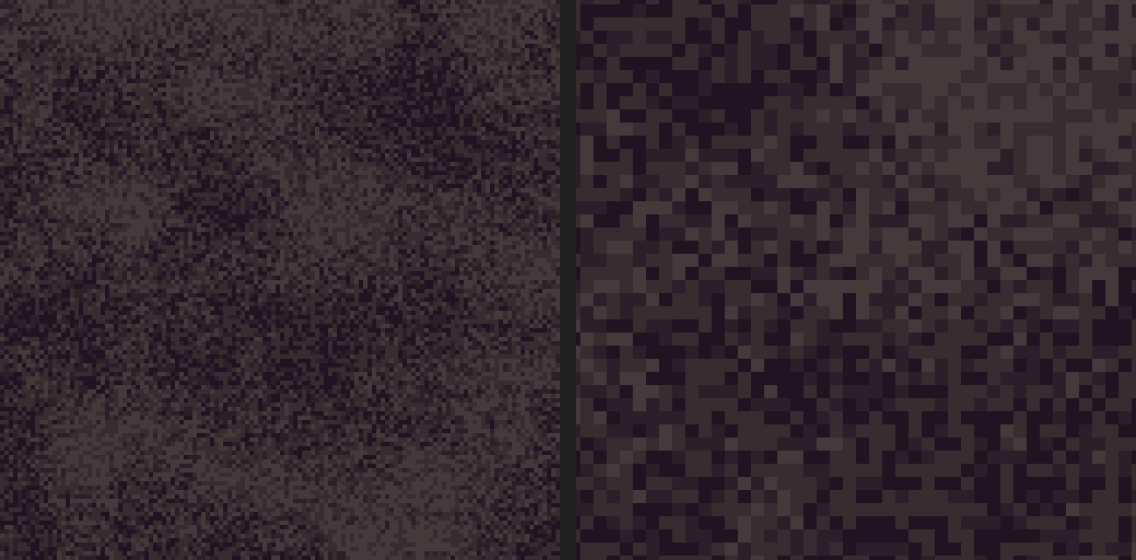
Left: the whole. Right: its middle third, enlarged.
This texture is drawn by a WebGL 2 fragment shader. Its source:

```glsl
#version 300 es
precision highp float;

uniform vec2 u_resolution;
out vec4 fragColor;

const float CELLS = 128.0;         // square cells along the canvas height
const float PATCH_FREQUENCY = 5.0; // largest patches along the canvas height
const int   PATCH_OCTAVES = 4;
const float PATCH_GAIN = 0.7;
const float PATCH_STRENGTH = 0.58;
const vec3  TONE_STEPS = vec3(0.152, 0.379, 0.745);

const vec3 DARKEST = vec3(0.130, 0.075, 0.128);
const vec3 DARK    = vec3(0.178, 0.122, 0.160);
const vec3 MEDIUM  = vec3(0.220, 0.172, 0.188);
const vec3 LIGHT   = vec3(0.268, 0.222, 0.230);

// Integer hash of a lattice point, from 0 to 1
float hash(vec2 p, uint seed) {
    uvec2 q = uvec2(ivec2(p) + 4096);
    uint h = q.x * 1597334677u ^ q.y * 3812015801u ^ seed * 2798796415u;
    h = (h ^ (h >> 16)) * 2146121005u;
    h = (h ^ (h >> 15)) * 2221713035u;
    h ^= h >> 16;
    return float(h >> 8) / 16777216.0;
}

float valueNoise(vec2 p, uint seed) {
    vec2 i = floor(p);
    vec2 f = smoothstep(0.0, 1.0, p - i);
    float bottom = mix(hash(i, seed), hash(i + vec2(1, 0), seed), f.x);
    float top = mix(hash(i + vec2(0, 1), seed), hash(i + vec2(1, 1), seed), f.x);
    return mix(bottom, top, f.y);
}

// Soft light and dark patches, centred on zero
float patches(vec2 p) {
    float sum = 0.0;
    float amplitude = 1.0;
    p *= PATCH_FREQUENCY;
    for (int octave = 0; octave < PATCH_OCTAVES; octave++) {
        sum += amplitude * (valueNoise(p, uint(octave) + 11u) - 0.5);
        amplitude *= PATCH_GAIN;
        p = p * 2.0 + vec2(0.37, 0.71);
    }
    return sum * PATCH_STRENGTH;
}

// One flat tone per cell: random grain shifted by the patches
vec3 cellColor(vec2 cell) {
    float tone = hash(cell, 3u) + patches((cell + 0.5) / CELLS);
    vec3 color = mix(DARKEST, DARK, step(TONE_STEPS.x, tone));
    color = mix(color, MEDIUM, step(TONE_STEPS.y, tone));
    return mix(color, LIGHT, step(TONE_STEPS.z, tone));
}

void main() {
    // Pixel footprint in cell units
    float pixel = CELLS / u_resolution.y;
    vec2 low = (gl_FragCoord.xy - 0.5) * pixel;
    vec2 cell = floor(low + 0.001 * pixel);

    // Blend neighbours by how much of the pixel each one covers
    vec2 cover = clamp((low + pixel - cell - 1.0) / pixel, 0.0, 1.0);
    vec3 bottom = mix(cellColor(cell), cellColor(cell + vec2(1, 0)), cover.x);
    vec3 top = mix(cellColor(cell + vec2(0, 1)), cellColor(cell + vec2(1, 1)), cover.x);
    fragColor = vec4(mix(bottom, top, cover.y), 1.0);
}
```
